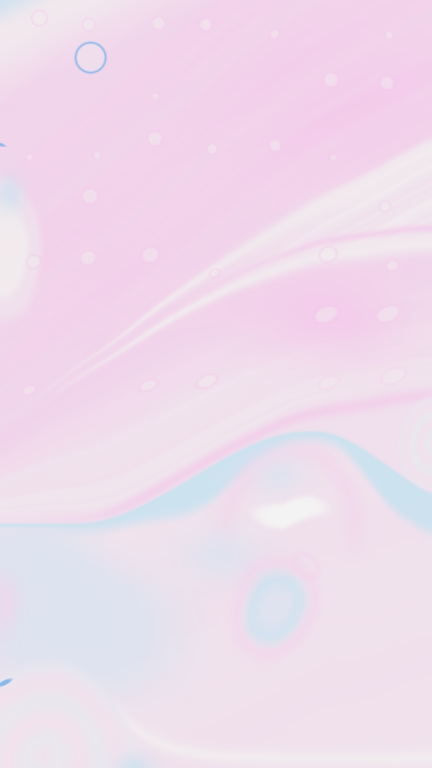
A WebGL 2 fragment shader for this background:

```glsl
#version 300 es
precision highp float;

uniform vec2 u_resolution;
out vec4 fragColor;

const vec3 PINK = vec3(.955, .78, .918);
const vec3 ROSE = vec3(.947, .832, .922);
const vec3 BLUSH = vec3(.94, .875, .925);
const vec3 CREAM = vec3(.945, .92, .932);
const vec3 SKY = vec3(.79, .885, .94);
const vec3 MIST = vec3(.865, .89, .94);
const vec3 INK = vec3(.54, .72, .92);

float band(float d, float width) { return exp(-d * d / (width * width)); }
float fill(float d, float soft) { return 1. - smoothstep(-soft, soft, d); }
float glow(vec2 p, vec2 center, vec2 radius) { return band(length((p - center) / radius), 1.); }

// Approximate distance to a tilted ellipse
float ellipse(vec2 p, vec2 center, vec2 radius, float angle) {
  float c = cos(angle), s = sin(angle);
  vec2 q = mat2(c, -s, s, c) * (p - center);
  return (length(q / radius) - 1.) * min(radius.x, radius.y);
}

vec2 hash2(vec2 cell) {
  return fract(sin(cell * mat2(127.1, 311.7, 269.5, 183.3)) * 43758.5);
}

vec2 swirl(vec2 p, float amount) {
  for (float k = 1.; k < 4.; k++)
    p += amount / k * sin(p.yx * 19. * k + vec2(1.3, 4.1) * k);
  return p;
}

float streaks(float v, float x, float count) {
  float phase = v * count + sin(x * 9. + v * 3.) * .7;
  return .5 + .25 * sin(phase) + .15 * sin(phase * 2.3 + 1.) + .1 * sin(phase * 4.7);
}

// Flow lines, from top to bottom
float upperVein(float x) { return .44 + .85 * x - .31 * x * x; }
float lowerVein(float x) { return .43 + .9 * x - .78 * x * x; }
float roseVein(float x) {
  return .322 + .123 * smoothstep(.08, .4, x) + .04 * smoothstep(.3, .56, x);
}
float shore(float x) {
  return .316 + .12 * smoothstep(.1, .4, x) - .09 * smoothstep(.41, .6, x);
}

vec3 upperFlow(vec2 p) {
  float a = p.y - upperVein(p.x), b = p.y - lowerVein(p.x), r = p.y - roseVein(p.x);
  float open = smoothstep(.12, .5, p.x);
  vec3 col = mix(ROSE, PINK, .75 * glow(p, vec2(.46, .86), vec2(.22, .14)));
  col = mix(col, PINK, .4 * glow(p, vec2(.13, .66), vec2(.17, .14)));
  col = mix(col, BLUSH, .35 * streaks(a, p.x, 55.));
  // Pale corner
  float corner = p.y - .94 - .5 * p.x;
  col = mix(col, CREAM, .85 * smoothstep(-.09, .01, corner));
  col = mix(col, SKY, .8 * smoothstep(.015, .06, corner));
  // Layers between the veins and the shore
  float depth = clamp(-b / max(r - b, .01), 0., 1.);
  vec3 layers = mix(ROSE, BLUSH, smoothstep(.05, .75, depth));
  layers = mix(layers, CREAM, .6 * streaks(depth, p.x, 24.) * smoothstep(.1, .8, depth));
  layers = mix(layers, PINK, .75 * glow(p, vec2(.43, .585), vec2(.11, .055)));
  col = mix(col, layers, fill(b, .006));
  // Fan opening to the right
  float fan = open * fill(a, .006) * fill(-b, .006);
  col = mix(col, mix(BLUSH, CREAM, streaks(a, p.x, 120.)), fan);
  float fade = smoothstep(.02, .22, p.x);
  col = mix(col, CREAM, .85 * fade * band(a + .012 * open, .003 + .012 * open));
  col = mix(col, CREAM, .95 * fade * band(b + .006, .004 + .009 * open));
  col = mix(col, PINK, .6 * open * band(b - .014 * open, .005));
  // Rose vein over a pale margin
  col = mix(col, BLUSH, fill(r, .006));
  return mix(col, PINK, .6 * fade * band(r, .008));
}

vec3 lowerPool(vec2 p, float depth) {
  vec2 q = swirl(p, .006);
  vec3 col = mix(BLUSH, CREAM, .35 * streaks(q.y - .3 * q.x, q.x, 30.));
  col = mix(col, MIST, .95 * fill(ellipse(q, vec2(.06, .21), vec2(.17, .1), -.35), .045));
  col = mix(col, ROSE, .7 * glow(q, vec2(0., .21), vec2(.018, .04)));
  // Blue shore
  float width = .01 + .034 * band(p.x - .265, .07) + .04 * smoothstep(.43, .52, p.x);
  col = mix(col, SKY, .9 * fill(depth - width, .012) * smoothstep(.02, .16, p.x));
  // Central plume
  float dome = length((q - vec2(.385, .31)) / vec2(.085, .095));
  col = mix(col, ROSE, .55 * band(dome - 1., .17) * smoothstep(.24, .34, p.y));
  col = mix(col, MIST, .8 * glow(q, vec2(.29, .275), vec2(.055, .035)));
  col = mix(col, MIST, .8 * glow(q, vec2(.365, .375), vec2(.03, .025)));
  float lobe = ellipse(q, vec2(.352, .205), vec2(.038, .046), -.25);
  col = mix(col, ROSE, .6 * band(lobe - .012, .009));
  col = mix(col, mix(MIST, SKY, fill(-lobe - .015, .015)), .8 * fill(lobe, .01));
  col = mix(col, ROSE, .5 * band(ellipse(q, vec2(.398, .255), vec2(.015), 0.), .004));
  vec2 crest = swirl(p, .009) - vec2(0., .25 * abs(p.x - .37));
  float white = ellipse(crest, vec2(.387, .318), vec2(.045, .016), -.05);
  return mix(col, vec3(.955), .95 * fill(white, .006));
}

// Nested rings around an eddy
vec3 eddy(vec3 col, vec2 p, vec2 center, vec2 radius) {
  float d = length((swirl(p, .004) - center) / radius);
  vec3 rings = mix(MIST, ROSE, .5 + .5 * sin(d * 15. + 2.));
  return mix(col, mix(rings, CREAM, .6), .9 * fill(d - 1., .12));
}

// Scattered droplets in jittered cells
vec3 droplets(vec3 col, vec2 p, float pixel) {
  vec2 cell = floor(p * 13.), h = hash2(cell);
  vec2 center = (cell + .3 + .4 * h) / 13.;
  float size = .004 + .006 * h.y;
  float d = ellipse(p, center, size * vec2(1. + .9 * band(center.y - .53, .1), 1.), .4);
  float visible = step(.45, h.x) * smoothstep(.43, .48, center.y - .1 * center.x);
  col = mix(col, CREAM, .5 * visible * fill(d, pixel));
  return mix(col, PINK, .4 * visible * band(d, .0015));
}

void main() {
  vec2 p = gl_FragCoord.xy / u_resolution.y;
  float pixel = 1. / u_resolution.y, depth = shore(p.x) - p.y;
  vec3 col = mix(lowerPool(p, depth), upperFlow(swirl(p, .0015)), fill(depth, .003));
  col = mix(col, SKY, .8 * band(depth, .003));
  // Pale cell on the left edge
  float cell = ellipse(swirl(p, .003), vec2(0., .675), vec2(.048, .08), .1);
  col = mix(col, mix(BLUSH, CREAM, fill(cell + .009, .007)), fill(cell - .008, .006));
  col = mix(col, SKY, .6 * glow(p, vec2(.012, .748), vec2(.018, .025)));
  // Eddies and bottom vein
  col = eddy(col, p, vec2(.565, .425), vec2(.045, .06));
  col = eddy(col, p, vec2(.06, .01), vec2(.12));
  float vein = p.y - .012 - .09 * exp((.14 - p.x) * 22.);
  col = mix(col, CREAM, smoothstep(.14, .18, p.x) * band(vein, .01));
  col = mix(col, SKY, .7 * glow(p, vec2(.175, 0.), vec2(.025, .018)));
  // Droplets, bubble and blue flecks
  col = droplets(col, p, pixel);
  float bubble = length(p - vec2(.118, .925)) - .0195;
  col = mix(col, BLUSH, .8 * fill(bubble, pixel));
  col = mix(col, INK, .85 * band(bubble, .0016));
  col = mix(col, INK, fill(ellipse(p, vec2(.006, .111), vec2(.01, .003), .45), pixel));
  col = mix(col, INK, fill(ellipse(p, vec2(0., .812), vec2(.007, .002), -.3), pixel));
  fragColor = vec4(col, 1.);
}
```
